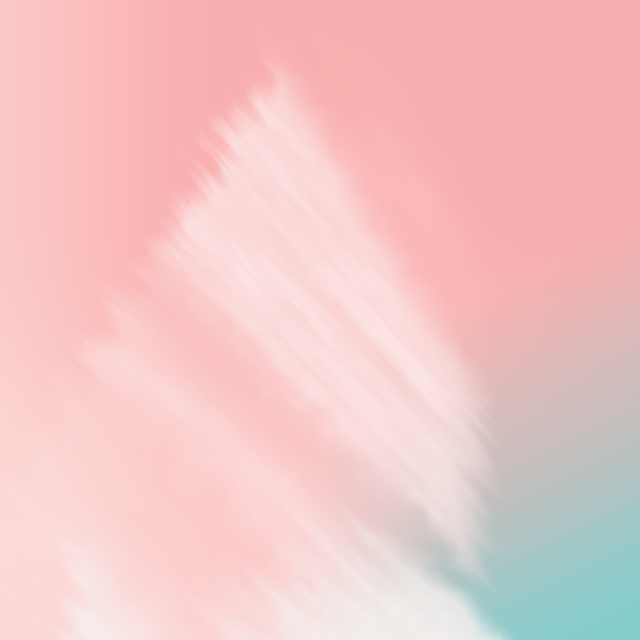
Reproduce this background procedurally as a WebGL 1 fragment shader.

```glsl
precision highp float;

uniform vec2 u_resolution;

const vec3 PINK = vec3(0.976, 0.675, 0.675);
const vec3 BLUSH = vec3(0.984, 0.815, 0.805);
const vec3 GREY = vec3(0.770, 0.745, 0.740);
const vec3 TEAL = vec3(0.530, 0.805, 0.805);
const vec3 VEIL = vec3(0.984, 0.775, 0.775);
const vec3 CLOUD = vec3(0.988, 0.910, 0.908);
const vec3 WHITE = vec3(0.962, 0.942, 0.936);

vec2 randomGradient(vec2 cell) {
  vec2 k = vec2(dot(cell, vec2(127.1, 311.7)), dot(cell, vec2(269.5, 183.3)));
  return fract(sin(k) * 4375.85) * 2.0 - 1.0;
}

float gradientNoise(vec2 p) {
  vec2 i = floor(p);
  vec2 f = p - i;
  vec2 u = f * f * f * (f * (f * 6.0 - 15.0) + 10.0);
  vec2 e = vec2(1.0, 0.0);
  float a = dot(randomGradient(i), f);
  float b = dot(randomGradient(i + e), f - e);
  float c = dot(randomGradient(i + e.yx), f - e.yx);
  float d = dot(randomGradient(i + 1.0), f - 1.0);
  return mix(mix(a, b, u.x), mix(c, d, u.x), u.y);
}

float fbm(vec2 p) {
  float sum = 0.0;
  float gain = 0.6;
  for (int i = 0; i < 5; i++) {
    sum += gain * gradientNoise(p);
    p = mat2(1.6, 1.2, -1.2, 1.6) * p + 7.3;
    gain *= 0.52;
  }
  return sum;
}

// Stretched noise without rotation between octaves keeps the fibres parallel
float fibres(vec2 p) {
  float sum = 0.0;
  float gain = 0.6;
  for (int i = 0; i < 4; i++) {
    sum += gain * gradientNoise(p);
    p = p * vec2(1.7, 2.1) + 3.7;
    gain *= 0.55;
  }
  return sum;
}

float bump(float x, float centre, float width) {
  float d = (x - centre) / width;
  return exp(-d * d);
}

vec3 skyColor(vec2 p) {
  float left = 1.0 - smoothstep(-0.08, 0.36, p.x);
  float low = 1.0 - smoothstep(0.0, 0.65, p.y);
  vec3 color = mix(PINK, BLUSH, clamp(left * 0.8 + low * 0.65 + 0.08, 0.0, 1.1));
  float cool = 0.5 * p.x - p.y + 0.16;
  float side = smoothstep(0.42, 0.72, p.x);
  color = mix(color, GREY, side * smoothstep(-0.06, 0.36, cool));
  return mix(color, TEAL, side * smoothstep(0.26, 0.63, cool));
}

// Coordinate across the streaks, steeper toward the top
float acrossStreaks(vec2 p) {
  return p.y + p.x * mix(0.93, 1.22, smoothstep(0.65, 1.3, p.x + p.y));
}

float cloudBody(vec2 p, float across) {
  float leftEdge = 0.22 + (p.y - 0.615) * 0.646;
  float rightEdge = 0.765 - 0.6 * max(p.y - 0.38, 0.0);
  float inside = smoothstep(-0.015, 0.075, p.x - leftEdge);
  inside *= 1.0 - smoothstep(-0.07, 0.025, p.x - rightEdge);
  inside *= 1.0 - smoothstep(0.87, 0.96, p.y);
  float profile = 0.24 + 0.50 * smoothstep(0.77, 0.91, across);
  profile += 0.30 * bump(across, 0.62, 0.075);
  float notch = bump(across, 0.81, 0.035) * smoothstep(0.60, 0.71, p.x);
  return inside * profile * (1.0 - 0.9 * notch);
}

float veilMask(vec2 p) {
  float edge = 0.80 - 0.55 * max(p.y - 0.56, 0.0) - 0.32 * max(0.56 - p.y, 0.0);
  float right = 1.0 - smoothstep(-0.09, 0.02, p.x - edge);
  return right * smoothstep(0.38, 0.56, p.x) * smoothstep(0.26, 0.38, p.y)
    * (1.0 - smoothstep(0.65, 0.98, p.y));
}

// Bright banks along the bottom edge
float lowBanks(vec2 p, float across) {
  float bank = 1.0 - smoothstep(0.08, 0.30, length((p - vec2(0.61, -0.04)) * vec2(0.8, 1.2)));
  bank *= 1.0 - smoothstep(0.72, 0.80, across);
  float corner = smoothstep(0.085, 0.14, p.x) * (1.0 - smoothstep(0.13, 0.35, across));
  return max(bank, corner * 0.9);
}

void main() {
  vec2 p = gl_FragCoord.xy / u_resolution;
  float across = acrossStreaks(p);
  float along = p.x - p.y;
  float puff = fbm(p * 13.0);
  float strand = fibres(vec2(along * 2.6, across * 15.0 + puff * 0.35));

  // Ragged edges follow both the puffs and the strands
  vec2 ragged = p + vec2(0.7, -0.7) * strand * 0.11 + vec2(puff, fbm(p * 13.0 + 31.0)) * 0.035;
  float bent = acrossStreaks(ragged);
  float body = cloudBody(ragged, bent);
  float texture = 1.0 + strand * 0.65 + puff * 0.24;
  float veil = veilMask(ragged) * clamp(0.55 + strand * 0.9, 0.0, 1.0);
  float banks = lowBanks(ragged, bent) * clamp(0.88 + strand * 0.35 + puff * 0.3, 0.0, 1.0);

  vec3 color = skyColor(p);
  color = mix(color, VEIL, veil * 0.65);
  color = mix(color, CLOUD, clamp(body * texture, 0.0, 0.95));
  color = mix(color, WHITE, banks);
  gl_FragColor = vec4(color, 1.0);
}
```
